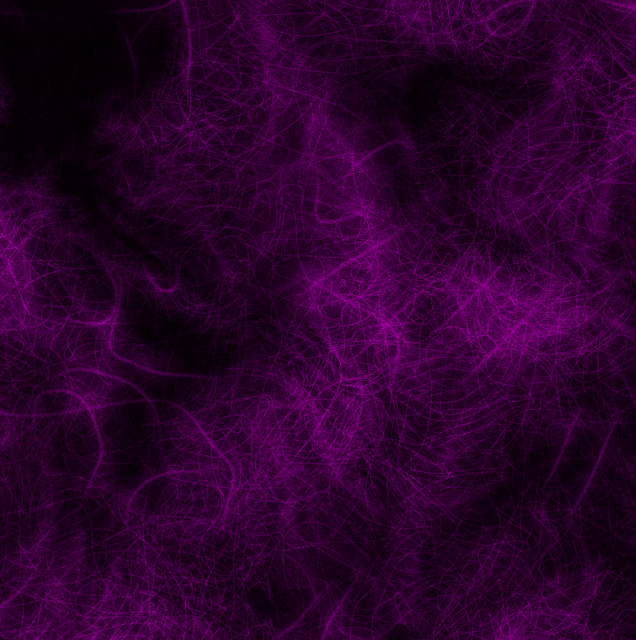
This texture is drawn by a Shadertoy shader. Its source:

```glsl
// Tangled magenta filaments: smoky wisps, fine hairs and a few bright cords on black.

const vec3  TINT            = vec3(1.0, 0.0, 1.0);
const float CLOUD_SCALE     = 2.6;
const float CLOUD_CONTRAST  = 1.7;
const float BASE_GLOW       = 0.065;
const float WISP_SCALE      = 5.0;
const float WISP_GLOW       = 0.23;
const int   HAIR_LAYERS     = 22;
const float HAIR_WIDTH      = 0.0019;
const float HAIR_GLOW       = 0.12;
const int   CORD_LAYERS     = 4;
const float CORD_SCALE      = 2.4;
const float CORD_WIDTH      = 0.0045;
const float CORD_GLOW       = 0.24;
const float GRAIN_CELLS     = 512.0;
const float GRAIN_AMOUNT    = 0.5;
const float PEAK            = 0.8;
const float EXPOSURE        = 1.15;

float hash(vec2 cell) {
    return fract(sin(dot(cell, vec2(127.1, 311.7))) * 43758.5);
}

vec2 gradientAt(vec2 cell) {
    float angle = 6.2832 * hash(cell);
    return vec2(cos(angle), sin(angle));
}

// Gradient noise, roughly -0.7 to 0.7
float noise(vec2 p) {
    vec2 i = floor(p), f = p - i;
    vec2 u = f * f * f * (f * (f * 6.0 - 15.0) + 10.0);
    vec2 e = vec2(1.0, 0.0);
    float a = dot(gradientAt(i), f);
    float b = dot(gradientAt(i + e.xy), f - e.xy);
    float c = dot(gradientAt(i + e.yx), f - e.yx);
    float d = dot(gradientAt(i + e.xx), f - e.xx);
    return mix(mix(a, b, u.x), mix(c, d, u.x), u.y);
}

vec2 warp(vec2 p, float amount) {
    return p + amount * vec2(noise(p + 17.3), noise(p - 41.7));
}

mat2 rotation(float angle) {
    float c = cos(angle), s = sin(angle);
    return mat2(c, s, -s, c);
}

// Large bright and dark regions
float cloud(vec2 p) {
    float sum = 0.0, gain = 1.0;
    p = warp(p, 0.7);
    for (int i = 0; i < 5; i++) {
        sum += gain * noise(p);
        p = rotation(0.6) * p * 2.03 + 9.2;
        gain *= 0.55;
    }
    return sum;
}

// Soft ridges in several sizes
float wisps(vec2 p) {
    float sum = 0.0, gain = 0.38;
    for (int i = 0; i < 4; i++) {
        p = warp(p, 0.9);
        sum += gain * exp(-10.0 * abs(noise(p)));
        p = rotation(1.1) * p * 1.9 + 5.7;
        gain *= 0.75;
    }
    return sum;
}

// Canvas distance to the contour lines of a warped noise field
float contourDistance(vec2 p, float levels) {
    float n = noise(warp(warp(p, 1.0) * 1.2, 0.8));
    float slope = length(vec2(dFdx(n), dFdy(n))) * iResolution.y;
    float offset = levels > 0.0 ? (fract(n * levels) - 0.5) / levels : n;
    return abs(offset) / max(slope, 0.01);
}

// Thin threads, gathered in patches
float hairs(vec2 uv) {
    float sum = 0.0;
    for (int i = 0; i < HAIR_LAYERS; i++) {
        float k = float(i);
        vec2 p = rotation(k * 2.4) * uv;
        float d = contourDistance(p * (2.5 + 0.22 * k) + k * 7.31, 3.0);
        float patches = smoothstep(-0.3, 0.35, noise(p * 3.5 - k * 5.17));
        sum += patches * (1.0 - smoothstep(0.0, HAIR_WIDTH, d));
    }
    return sum;
}

// Broken bright strands, each with a faint halo
float cords(vec2 uv) {
    float sum = 0.0;
    for (int i = 0; i < CORD_LAYERS; i++) {
        float k = float(i) + 1.0;
        vec2 p = rotation(k * 1.7) * uv;
        float d = contourDistance(p * CORD_SCALE + k * 13.7, 0.0);
        float segments = smoothstep(0.08, 0.42, noise(p * 3.6 + k * 8.9));
        float core = 1.0 - smoothstep(0.0, CORD_WIDTH, d);
        sum += segments * (core + 0.4 * exp(-d / (4.0 * CORD_WIDTH)));
    }
    return sum;
}

void mainImage(out vec4 fragColor, in vec2 fragCoord) {
    vec2 uv = fragCoord / iResolution.y;

    float density = max(0.1, 1.0 + CLOUD_CONTRAST * cloud(uv * CLOUD_SCALE + 3.1));
    float glow = density * (BASE_GLOW + WISP_GLOW * wisps(uv * WISP_SCALE) + HAIR_GLOW * hairs(uv));
    glow += CORD_GLOW * cords(uv) * mix(0.5, 1.0, min(density, 1.0));

    // Speckle, then a soft highlight limit
    glow *= 1.0 + GRAIN_AMOUNT * (hash(floor(uv * GRAIN_CELLS)) - 0.5);
    glow = PEAK * (1.0 - exp(-EXPOSURE * glow / PEAK));
    fragColor = vec4(TINT * glow, 1.0);
}
```
